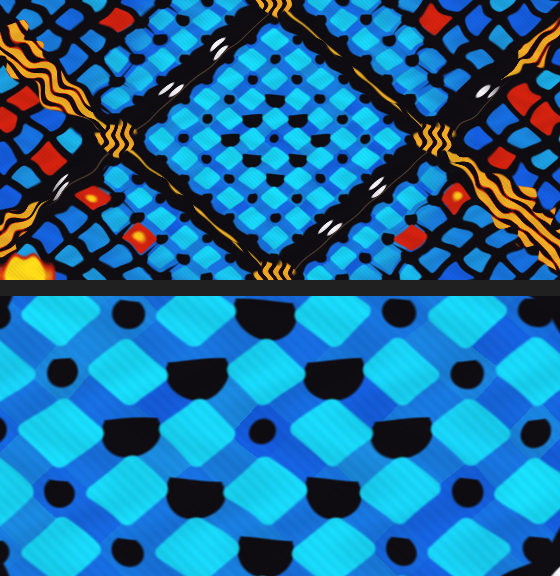
Top: the whole. Bottom: its middle third, enlarged.
This pattern is drawn by a Shadertoy shader. Its source:

```glsl
const vec3 INK = vec3(.06, .05, .07);
const vec3 CYAN = vec3(.09, .86, .97);
const vec3 SKY = vec3(.11, .58, .86);
const vec3 BLUE = vec3(.08, .36, .87);
const vec3 ORANGE = vec3(.92, .67, .14);
const vec3 RED = vec3(.82, .13, .06);

float hash(vec2 p) {
    return fract(sin(dot(p, vec2(41.3, 289.1))) * 4375.5);
}

float cover(float d, float aa) {
    return 1. - smoothstep(-aa, aa, d);
}

// Wavy orange threads over red, confined to a ragged strip
vec3 strands(vec3 col, float across, float along, float width, float aa) {
    float wave = sin(across * 115. + 1.5 * sin(along * 15.) + .9 * sin(along * 41.));
    float ragged = width * (.85 + .35 * sin(along * 29. + 2. * sin(along * 11.)));
    float strip = cover(abs(across) - ragged, aa) * step(.001, width);
    float wide = smoothstep(.02, .06, width);
    float worn = .45 * sin(along * 33. + across * 60.);
    col = mix(col, RED, strip * wide * smoothstep(-.65, -.3, wave + worn));
    return mix(col, ORANGE, strip * smoothstep(-.3, .1, wave + worn + .5 * (1. - wide)));
}

// Tiles painted red, in diagonal tile coordinates mirrored left to right
bool isRed(vec2 id) {
    bool upper = id.x == 6.5 && (id.y == .5 || id.y == 4.5);
    return upper || (id.y == 5.5 && id.x > 0. && mod(id.x, 2.) == .5);
}

void mainImage(out vec4 fragColor, in vec2 fragCoord) {
    vec2 p = fragCoord / iResolution.y;
    vec2 d = p - vec2(.982, .505);
    float r = length(d);
    float far = smoothstep(.42, .8, r);

    // Hand-drawn wobble, stronger away from the centre
    d += (.003 + .007 * far) * vec2(sin(p.y * 31. + 2. * sin(p.x * 17.)),
                                    sin(p.x * 37. + 2. * sin(p.y * 23.)));

    // Diagonal lattice: one unit per diamond, seven tiles per unit
    vec2 uv = d.x / 1.133 + vec2(1, -1) * d.y / .99;
    vec2 t = uv * 7.;
    float aa = 7. / iResolution.y + .015;
    float bandAa = aa / 7.;

    // Blue weave between tiles
    vec2 id = floor(t) + .5;
    vec2 f = abs(fract(t) - .5);
    float rnd = hash(id);
    vec3 weave = mix(BLUE, SKY, .85 * hash(floor(t * 2. + .5)));
    vec3 col = mix(INK, weave, cover(max(f.x, f.y) - mix(.6, .3, far), aa));

    // Dark holes with a flat top and a round bottom
    vec2 knot = abs(floor(t + .5));
    float ring = max(knot.x, knot.y);
    vec2 g = fract(t + .5) - .5;
    float radius = (ring < .5 ? .14 : ring < 1.5 ? .31 : .17) + .2 * far;
    col = mix(col, INK, cover(max(length(g) - radius, g.x - g.y - .2), aa));

    // Rounded tiles, bluer outwards
    vec2 mirrored = d.x < 0. ? -id.yx : id;
    bool red = isRed(mirrored);
    float size = red ? .39 : mix(.325, .35 + .07 * (rnd - .5), far);
    float tile = length(max(f - size + .1, 0.)) - .1;
    float shade = clamp(far * (.3 + .75 * rnd) + .1 * rnd, 0., 1.);
    vec3 paint = shade < .5 ? mix(CYAN, SKY, shade * 2.) : mix(SKY, BLUE, shade * 2. - 1.);
    if (red) {
        float glow = cover(length(f) - .16, .09) * step(mirrored.x, 2.5);
        paint = mix(RED, vec3(1., .8, .1), glow * step(.3, rnd));
    }
    col = mix(col, paint, cover(tile, aa));

    // Dark bands between diamonds
    vec2 c = fract(uv) - .5;
    vec2 gap = abs(c) - vec2(.065 + .045 * smoothstep(.6, 1., r), .07);
    gap += .008 * sin(uv.yx * 44. + 2. * sin(uv * 19.));
    col = mix(col, INK, cover(min(gap.x, gap.y), bandAa));

    // Orange streaks, broad towards the corners
    col = strands(col, c.x, uv.y, .007 + .1 * smoothstep(.55, .9, r), bandAa);
    col = strands(col, c.y, uv.x + 3., .075 * smoothstep(.82, 1.02, r), bandAa);

    // Fine thread and paired white dashes on the rising bands
    float nearBand = 1. - smoothstep(.75, .9, r);
    col = mix(col, vec3(.5, .38, .25), .7 * nearBand * cover(abs(c.y - .034) - .002, .004));
    float along = abs(fract(uv.x + .5) - .5) - .15;
    vec2 dash = vec2((along + c.y * .5) / .045, (abs(c.y) - .02) / .011);
    col = mix(col, vec3(.94, .93, .95), nearBand * cover(length(dash) - 1., .2));

    // Striped knots where bands cross
    float knotMask = cover(length(c) - .08 - .012 * sin(c.x * 90.), bandAa * 1.5);
    float stripe = sin((c.x + c.y) * 105. + 1.5 * sin((c.x - c.y) * 45.));
    vec3 knotColor = mix(INK, mix(RED, ORANGE, smoothstep(-.3, .2, stripe)),
                         smoothstep(-.5, 0., stripe));
    col = mix(col, knotColor, knotMask);

    // Yellow patch in the lower corner
    float patchEdge = length((p - vec2(.09, .015)) * vec2(1., 1.3)) - .085;
    patchEdge += .01 * sin(p.x * 90.);
    col = mix(col, RED, cover(patchEdge - .015, .01));
    col = mix(col, vec3(1., .85, .1), cover(patchEdge, .01));

    // Brush tone and fine canvas threads
    col *= .985 + .035 * sin(p.x * 47. + 3. * sin(p.y * 39.)) + .02 * sin((p.x + p.y) * 400.);
    fragColor = vec4(clamp(col, 0., 1.), 1.);
}
```
